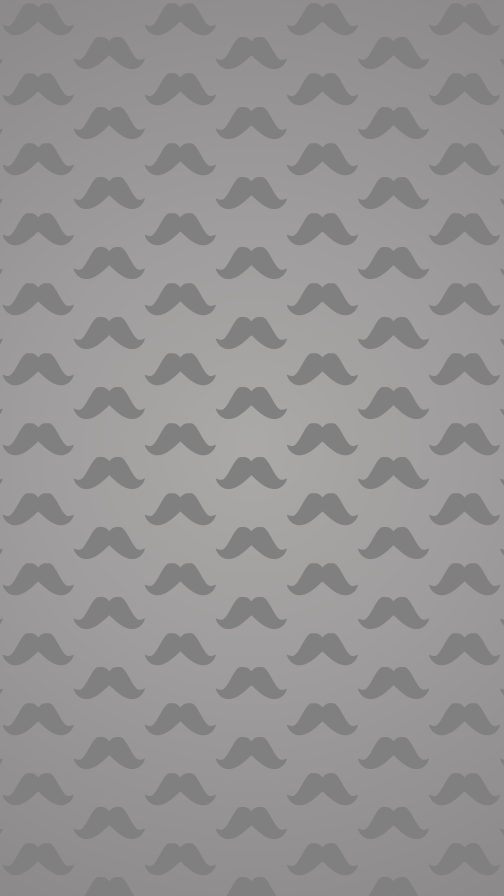
Give the GLSL for this pattern, as a WebGL 1 fragment shader.

```glsl
precision highp float;
// Staggered columns of flat grey moustaches over a soft radial grey gradient.

uniform vec2 u_resolution;

// Lengths are fractions of the canvas width.
const vec2 PITCH = vec2(0.1410, 0.13889);      // column and row spacing
const vec2 ANCHOR = vec2(0.4988, 0.9738);      // notch of one central moustache
const float STAGGER = 0.0671;                  // rise of every other column
const float SHAPE_UNIT = 0.00153;              // size of one outline unit
const float HALF_SPAN = 46.0;                  // outline units, centre to tip

const vec3 INK = vec3(0.502, 0.502, 0.502);
const vec3 GLOW = vec3(0.667, 0.665, 0.655);
const vec3 MID_GREY = vec3(0.622, 0.614, 0.616);
const vec3 EDGE_GREY = vec3(0.545, 0.537, 0.541);

const int SUBSAMPLES = 4;

// Rounded lobe falling to a thin, slightly lifted tip.
float upperEdge(float x) {
  float lobe = mix(23.5, -6.0, smoothstep(14.0, 39.0, x));
  float notch = max(1.0 - x / 9.0, 0.0);
  float lift = max(x - 39.0, 0.0) / 7.0;
  return lobe - 5.5 * notch * notch + 2.0 * lift * lift;
}

// Sagging belly that sweeps back up to the tip.
float lowerEdge(float x) {
  float sag = -18.0 * sin(1.5708 * min(x / 30.0, 1.0));
  float sweep = clamp((x - 30.0) / 16.0, 0.0, 1.0);
  float curl = -4.5 - 13.5 * pow(1.0 - sweep * sweep, 0.65);
  return x < 30.0 ? sag : curl;
}

// 1 inside the moustache, 0 outside; p is in outline units from the notch.
float moustache(vec2 p) {
  float x = abs(p.x);
  return step(x, HALF_SPAN) * step(lowerEdge(x), p.y) * step(p.y, upperEdge(x));
}

// Staggered grid: alternate columns are shifted vertically.
float pattern(vec2 p) {
  vec2 q = p - ANCHOR;
  float column = floor(q.x / PITCH.x + 0.5);
  q.x -= column * PITCH.x;
  q.y -= mod(column, 2.0) * STAGGER;
  q.y -= floor(q.y / PITCH.y + 0.5) * PITCH.y;
  return moustache(q / SHAPE_UNIT);
}

// Average over a regular grid of samples inside one pixel.
float smoothPattern(vec2 p, float pixel) {
  float sum = 0.0;
  float count = float(SUBSAMPLES);
  for (int i = 0; i < SUBSAMPLES; i++) {
    for (int j = 0; j < SUBSAMPLES; j++) {
      vec2 offset = (vec2(float(i), float(j)) + 0.5) / count - 0.5;
      sum += pattern(p + offset * pixel);
    }
  }
  return sum / (count * count);
}

vec3 background(float radius) {
  vec3 inner = mix(GLOW, MID_GREY, clamp(radius / 0.45, 0.0, 1.0));
  return mix(inner, EDGE_GREY, clamp((radius - 0.45) / 0.57, 0.0, 1.0));
}

void main() {
  float pixel = 1.0 / u_resolution.x;
  vec2 p = gl_FragCoord.xy * pixel;
  vec2 centre = 0.5 * u_resolution * pixel;
  vec3 colour = background(length(p - centre));
  gl_FragColor = vec4(mix(colour, INK, smoothPattern(p, pixel)), 1.0);
}
```
